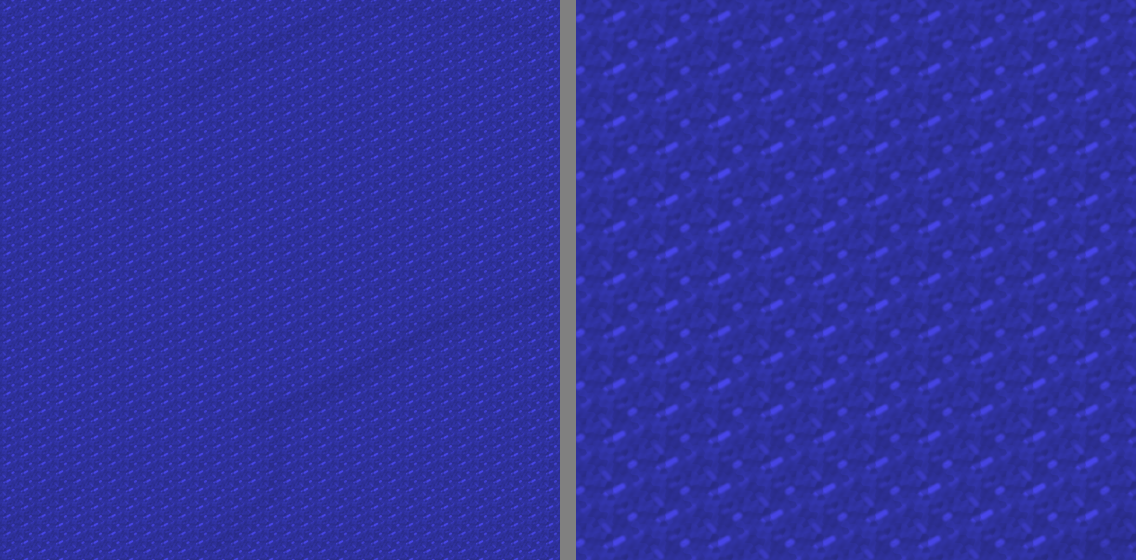
Left, the full canvas; right, a detail of the centre.
Give the GLSL for this texture, as a WebGL 1 fragment shader.

```glsl
precision highp float;
uniform vec2 u_resolution;

const float REPEATS = 32.0;
const float TAU = 6.2831853;

float hash(vec2 p) {
  return fract(sin(dot(p, vec2(12.99, 78.23))) * 4375.85);
}

// Shortest offset on a unit torus
vec2 wrapOffset(vec2 d) {
  return fract(d + 0.5) - 0.5;
}

// Lattice offset to square space
vec2 unshear(vec2 d) {
  return vec2(d.x, d.y + 0.5 * d.x);
}

float segmentDistance(vec2 p, vec2 halfSpan) {
  float t = clamp(dot(p, halfSpan) / dot(halfSpan, halfSpan), -1.0, 1.0);
  return length(p - halfSpan * t);
}

// Round cellular patches that wrap after the given number of cells
float cellularGrain(vec2 p, float period) {
  vec2 cell = floor(p);
  float total = 0.0;
  float weights = 0.0;
  for (int y = -1; y <= 1; y++) {
    for (int x = -1; x <= 1; x++) {
      vec2 n = cell + vec2(float(x), float(y));
      vec2 id = mod(n, period);
      vec2 seed = n + 0.2 + 0.6 * vec2(hash(id), hash(id + 17.3));
      vec2 d = unshear(p - seed);
      float w = exp(-12.0 * dot(d, d));
      total += w * hash(id + 41.7);
      weights += w;
    }
  }
  return total / weights;
}

// Raised thread, wrapped inside its repeat
float thread(vec2 f, vec2 center, vec2 halfSpan, float radius, float aa) {
  vec2 d = unshear(wrapOffset(f - center));
  return 1.0 - smoothstep(radius - aa, radius + aa, segmentDistance(d, halfSpan));
}

// Soft fold between two points, wrapped around the canvas
float crease(vec2 uv, vec2 a, vec2 b, float width) {
  vec2 d = wrapOffset(uv - 0.5 * (a + b));
  float r = segmentDistance(d, 0.5 * (b - a)) / width;
  return exp(-r * r);
}

void main() {
  vec2 uv = gl_FragCoord.xy / u_resolution;
  float aa = max(0.04, 0.6 * REPEATS / min(u_resolution.x, u_resolution.y));

  // Half-drop lattice
  vec2 q = uv * REPEATS;
  q.y -= 0.5 * q.x;
  vec2 f = fract(q);
  float variation = hash(mod(floor(q), REPEATS));

  // Fine grain with crossing twill
  float grain = cellularGrain(f * 8.0, 8.0);
  float shade = 0.48 + 0.65 * (grain - 0.5);
  shade += 0.10 * sin(TAU * (4.0 * f.x - 3.0 * f.y));
  shade += 0.08 * sin(TAU * (2.0 * f.x + 5.0 * f.y));
  shade += 0.08 * sin(TAU * (f.y + 0.05 + 0.08 * sin(TAU * f.x)));
  shade += 0.05 * sin(TAU * (f.x - f.y)) + 0.04 * (variation - 0.5);

  // Short broken threads and loose flecks
  float glint = 0.65 * thread(f, vec2(0.32, 0.30), vec2(0.08, 0.02), 0.05, aa);
  glint = max(glint, 0.9 * thread(f, vec2(0.48, 0.29), vec2(0.07, 0.04), 0.055, aa));
  glint = max(glint, 0.9 * thread(f, vec2(0.74, 0.62), vec2(0.03, 0.02), 0.06, aa));
  glint = max(glint, 0.4 * thread(f, vec2(0.86, 0.22), vec2(0.05, 0.04), 0.045, aa));
  glint = max(glint, 0.5 * thread(f, vec2(0.25, 0.65), vec2(0.04, -0.04), 0.05, aa));
  glint = max(glint, 0.35 * thread(f, vec2(0.52, 0.84), vec2(0.04, 0.02), 0.045, aa));
  glint *= (0.65 + 0.5 * grain) * (0.9 + 0.2 * variation);

  // Broad folds in the cloth
  vec2 bent = uv + 0.006 * sin(TAU * (uv.yx * 3.0 + vec2(0.1, 0.4)));
  float fold = crease(bent, vec2(0.45, 0.24), vec2(0.82, 0.43), 0.018);
  fold = max(fold, 0.7 * crease(bent, vec2(0.82, 0.43), vec2(0.98, 0.48), 0.020));
  fold = max(fold, 0.8 * crease(bent, vec2(0.32, 0.83), vec2(0.58, 0.97), 0.017));
  fold = max(fold, 0.6 * crease(bent, vec2(0.49, 0.24), vec2(0.49, 0.11), 0.016));
  fold = max(fold, 0.6 * crease(bent, vec2(0.49, 0.11), vec2(0.39, 0.02), 0.017));
  fold = max(fold, 0.5 * crease(bent, vec2(0.06, 0.76), vec2(0.14, 0.89), 0.022));
  fold = max(fold, 0.4 * crease(bent, vec2(0.15, 0.72), vec2(0.25, 0.64), 0.020));
  fold = max(fold, 0.5 * crease(bent, vec2(0.03, 0.07), vec2(0.12, 0.13), 0.022));
  fold = max(fold, 0.5 * crease(bent, vec2(0.63, 0.99), vec2(0.96, 0.95), 0.020));
  shade -= 0.19 * fold;

  vec3 shadowBlue = vec3(0.160, 0.170, 0.535);
  vec3 clothBlue = vec3(0.202, 0.212, 0.685);
  vec3 glintBlue = vec3(0.28, 0.27, 0.91);
  vec3 color = mix(shadowBlue, clothBlue, clamp(shade, -0.1, 1.1));
  color = mix(color, glintBlue, clamp(glint, 0.0, 1.0) * (1.0 - 0.35 * fold));
  gl_FragColor = vec4(color, 1.0);
}
```
